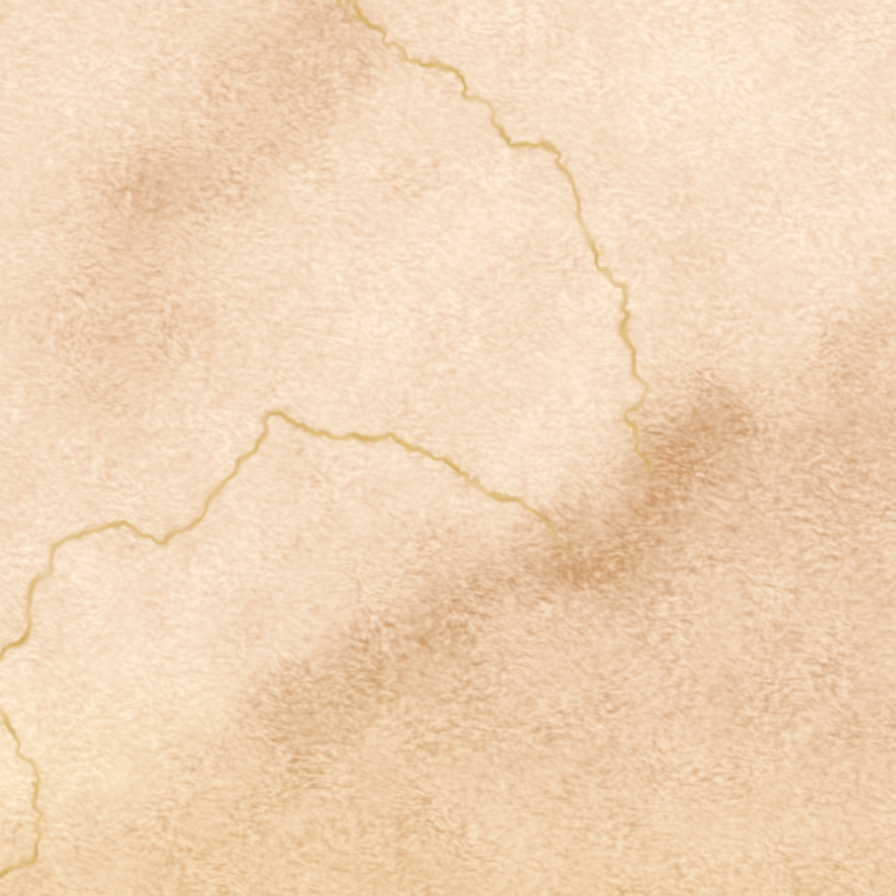
This texture is drawn by a WebGL 2 fragment shader. Its source:

```glsl
#version 300 es
precision highp float;
// Stained parchment: soft tan washes, fine fibrous grain and faint golden veins.

uniform vec2 u_resolution;
out vec4 fragColor;

vec2 randomGradient(vec2 cell) {
    vec3 h = fract(cell.xyx * vec3(0.1031, 0.1030, 0.0973));
    h += dot(h, h.yzx + 33.33);
    float angle = 6.2832 * fract((h.x + h.y) * h.z);
    return vec2(cos(angle), sin(angle));
}

float gradientNoise(vec2 p) {
    vec2 i = floor(p), f = fract(p);
    vec2 w = f * f * f * (f * (f * 6.0 - 15.0) + 10.0);
    vec2 e = vec2(0.0, 1.0);
    float low = mix(dot(randomGradient(i), f),
                    dot(randomGradient(i + e.yx), f - e.yx), w.x);
    float high = mix(dot(randomGradient(i + e.xy), f - e.xy),
                     dot(randomGradient(i + e.yy), f - e.yy), w.x);
    return mix(low, high, w.y);
}

float fbm(vec2 p) {
    float sum = 0.0, amplitude = 1.0;
    for (int i = 0; i < 4; i++) {
        sum += amplitude * gradientNoise(p);
        p = mat2(0.8, 0.6, -0.6, 0.8) * p * 2.1 + 7.3;
        amplitude *= 0.55;
    }
    return sum;
}

// Soft wash along the segment a-b
float wash(vec2 p, vec2 a, vec2 b, float width) {
    vec2 ab = b - a;
    float d = length(p - a - ab * clamp(dot(p - a, ab) / dot(ab, ab), 0.0, 1.0));
    return exp(-d * d / (width * width));
}

// Thin blurred line where the field crosses zero
float vein(float field, float width) {
    float slope = length(vec2(dFdx(field), dFdy(field))) * u_resolution.y;
    float d = abs(field) / max(slope, 0.3) / width;
    return exp(-d * d);
}

void main() {
    vec2 p = gl_FragCoord.xy / u_resolution.y;

    // Washes with ragged edges
    vec2 q = p + 0.07 * vec2(fbm(p * 5.0 + 3.0), fbm(p * 5.0 + 19.0));
    float edge = q.y - 0.47 - 0.6 * (q.x - 0.7);
    float stain = 0.24 * (1.0 - smoothstep(-0.06, 0.08, edge));
    stain += 0.28 * wash(q, vec2(0.36, 1.0), vec2(0.20, 0.80), 0.07);
    stain += 0.25 * wash(q, vec2(0.17, 0.74), vec2(0.10, 0.50), 0.09);
    stain += 0.27 * wash(q, vec2(0.80, 0.53), vec2(0.64, 0.38), 0.055);
    stain += 0.23 * wash(q, vec2(0.64, 0.38), vec2(0.36, 0.22), 0.065);
    stain += 0.13 * wash(q, vec2(0.76, 0.44), vec2(1.0, 0.52), 0.13);
    stain += 0.10 * wash(q, vec2(0.22, 0.36), vec2(0.46, 0.38), 0.06);
    stain -= 0.16 * wash(q, vec2(0.54, 0.39), vec2(0.57, 0.40), 0.05);
    stain -= 0.13 * wash(q, vec2(0.02, 0.12), vec2(0.16, 0.28), 0.14);
    stain -= 0.09 * wash(q, vec2(0.75, 0.95), vec2(1.0, 0.80), 0.18);
    stain -= 0.06 * wash(q, vec2(0.35, 0.72), vec2(0.60, 0.60), 0.12);
    stain += 0.15 * fbm(p * 7.0 + 11.0) + 0.10 * fbm(p * 26.0 + 61.0);

    // Fibrous grain, flattened and gently bent, uneven in strength
    vec2 g = p + 0.012 * vec2(gradientNoise(p * 14.0), gradientNoise(p * 14.0 + 40.0));
    g.y += 0.12 * g.x;
    float grain = 0.55 * gradientNoise(g * vec2(80.0, 135.0))
                + 0.5 * gradientNoise(g * vec2(155.0, 215.0) + 31.0);
    grain *= 1.0 + 0.8 * gradientNoise(p * 18.0 + 83.0);
    float fleck = smoothstep(0.24, 0.55, gradientNoise(g * vec2(50.0, 95.0) + 73.0));
    float depth = clamp(stain, 0.0, 0.6);
    float tone = 0.29 + stain + grain * (0.46 + 0.40 * depth) + fleck * (0.08 + 0.4 * depth);
    tone = clamp(tone, 0.0, 1.2);

    // Cream to tan to brown, with a warmer yellow foot
    vec3 color = mix(vec3(0.992, 0.930, 0.845), vec3(0.94, 0.82, 0.70), min(tone * 2.0, 1.0));
    color = mix(color, vec3(0.85, 0.68, 0.52), max(tone * 2.0 - 1.0, 0.0));
    float warmth = 1.0 - smoothstep(0.05, 0.42, q.y + 0.12 * q.x);
    color -= vec3(0.0, 0.002, 0.038) * warmth;

    // Jagged, wandering golden veins of uneven strength
    vec2 v = p + 0.026 * vec2(gradientNoise(p * 9.0 + 5.0), gradientNoise(p * 9.0 + 27.0))
               + 0.026 * vec2(gradientNoise(p * 20.0 + 2.0), gradientNoise(p * 20.0 + 51.0))
               + 0.010 * vec2(gradientNoise(p * 47.0 + 8.0), gradientNoise(p * 47.0 + 35.0))
               + 0.003 * gradientNoise(p * 110.0);
    float width = 0.0036 + 0.0035 * gradientNoise(p * 34.0 + 9.0);
    float arch = v.x - 0.71 + 2.18 * pow(max(v.y - 0.52, 0.0), 2.5);
    float ridge = v.y - 0.26 - 0.15 * smoothstep(-0.01, 0.07, v.x)
                - 0.12 * smoothstep(0.20, 0.30, v.x) + 0.13 * smoothstep(0.40, 0.66, v.x);
    float hook = v.x - 0.04 + 4.0 * (v.y - 0.11) * (v.y - 0.11);
    float gold = vein(arch, width) * smoothstep(0.45, 0.49, p.y);
    gold = max(gold, vein(ridge, width) * (1.0 - smoothstep(0.60, 0.65, p.x)));
    gold = max(gold, vein(hook, width) * (1.0 - smoothstep(0.20, 0.23, p.y)));
    gold *= 0.68 + 0.7 * gradientNoise(p * 30.0 + 15.0) - 0.5 * grain;
    color = mix(color, vec3(0.84, 0.69, 0.40) - 0.12 * grain, clamp(gold, 0.0, 0.9));

    fragColor = vec4(color, 1.0);
}
```
